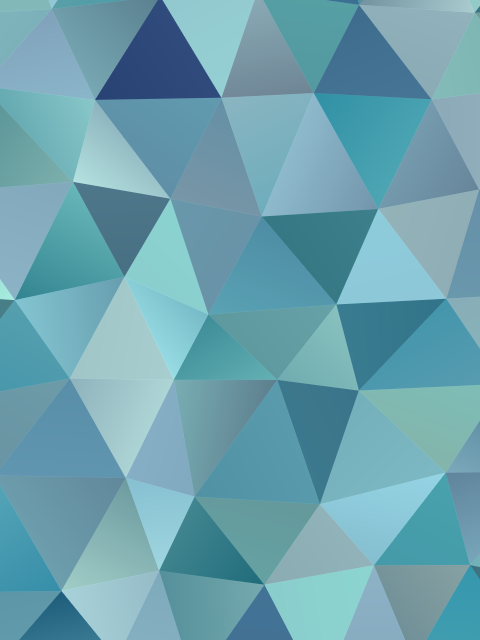
Give the GLSL for this background, as a Shadertoy shader.

```glsl
// Low-poly mosaic of blue-green triangles on a jittered triangular lattice.
// Rows are offset by half a cell; every triangle near the pixel is tested, and
// each gets a palette tone, a slight tint and a linear gradient of its own.

#define CELL     vec2(0.169, 0.149)  // lattice spacing, in canvas heights
#define ROW_LIFT 0.38                // vertical phase of the lattice, in rows
#define JITTER   0.42                // vertex displacement, in cells
#define GRADIENT 0.55                // strength of the shading inside a triangle
#define TINT     0.8                 // hue variation between triangles
#define REGION   0.14                // how much darker the middle is
#define SEAM     0.025               // brightness of the hairline joints

float hash(vec2 p, float seed) {
    vec3 q = fract(vec3(p.xyx + seed * 7.31) * vec3(0.1031, 0.1030, 0.0973));
    q += dot(q, q.yzx + 33.33);
    return fract((q.x + q.y) * q.z);
}

// Palette ordered from dark to light; steps follow the area shares.
vec3 palette(float tone) {
    if (tone < 0.04) return vec3(0.17, 0.30, 0.45);
    if (tone < 0.23) return vec3(0.25, 0.46, 0.55);
    if (tone < 0.37) return vec3(0.32, 0.60, 0.67);
    if (tone < 0.59) return vec3(0.43, 0.59, 0.64);
    if (tone < 0.84) return vec3(0.51, 0.70, 0.73);
    return vec3(0.57, 0.80, 0.82);
}

// Lattice vertex in canvas units.
vec2 vertexAt(vec2 id) {
    vec2 offset = vec2(hash(id, 1.0), hash(id, 2.0)) - 0.5;
    return (id + vec2(0.5 * mod(id.y, 2.0), -ROW_LIFT) + JITTER * offset) * CELL;
}

// Signed distance to the line a-b, positive on its left.
float leftOf(vec2 p, vec2 a, vec2 b) {
    vec2 e = normalize(b - a), d = p - a;
    return e.x * d.y - e.y * d.x;
}

vec3 triangleColor(vec2 p, vec2 center, vec2 id) {
    // An additive sequence keeps the shares of the tones even.
    float tone = fract(0.7549 * id.x + 0.5698 * id.y + 0.25 * hash(id, 3.0));
    float radius = distance(center, vec2(0.36, 0.54));
    tone += REGION * (smoothstep(0.08, 0.5, radius) - 0.6);

    vec3 color = palette(clamp(tone, 0.0, 1.0));
    color += TINT * (hash(id, 4.0) - 0.5) * vec3(0.13, -0.06, 0.02);
    color += TINT * (hash(id, 5.0) - 0.5) * vec3(-0.08, -0.02, 0.08);

    float angle = 6.2832 * hash(id, 6.0);
    float along = dot(p - center, vec2(cos(angle), sin(angle))) / CELL.x;
    vec3 slope = palette(hash(id, 7.0)) - palette(hash(id, 8.0));
    return color + GRADIENT * along * (slope + 0.06);
}

void mainImage(out vec4 fragColor, in vec2 fragCoord) {
    float pixel = 1.0 / iResolution.y;
    vec2 p = fragCoord * pixel;
    vec2 home = floor(p / CELL + vec2(0.0, ROW_LIFT));

    vec3 sum = vec3(0.0);
    float total = 0.0, depth = 0.0;
    for (int j = -1; j <= 1; j++)
    for (int i = -1; i <= 1; i++)
    for (int k = 0; k < 2; k++) {
        vec2 id = home + vec2(float(i), float(j));
        float odd = mod(id.y, 2.0);

        // Counter-clockwise corners: k = 0 points up, k = 1 points down.
        bool up = k == 0;
        vec2 a = vertexAt(id + (up ? vec2(0.0) : vec2(1.0)));
        vec2 b = vertexAt(id + (up ? vec2(1.0, 0.0) : vec2(0.0, 1.0)));
        vec2 c = vertexAt(id + (up ? vec2(odd, 1.0) : vec2(1.0 - odd, 0.0)));

        float inside = min(leftOf(p, a, b), min(leftOf(p, b, c), leftOf(p, c, a)));
        float cover = clamp(inside / pixel + 0.5, 0.0, 1.0);
        if (cover > 0.0) {
            vec2 triangleId = vec2(2.0 * id.x + float(k), id.y) + 40.0;
            sum += cover * triangleColor(p, (a + b + c) / 3.0, triangleId);
            total += cover;
            depth = max(depth, inside);
        }
    }

    // Blend across the edges and brighten the joints slightly.
    vec3 color = sum / max(total, 0.001);
    color += SEAM * (1.0 - smoothstep(0.0, 0.8 * pixel, depth));
    fragColor = vec4(clamp(color, 0.0, 1.0), 1.0);
}
```
